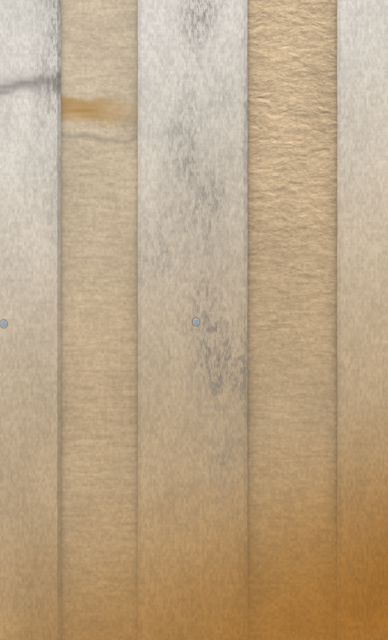
Give the GLSL for this texture, as a Shadertoy shader.

```glsl
const float PITCH = 0.4975;        // spacing of the raised boards
const float MIDDLE = 0.4965;       // centre of the middle board
const float SPREAD = 0.0165;       // uneven spacing of the outer boards
const float HALF_WIDTH = 0.1415;
const float NAIL_RADIUS = 0.0095;
const float NAIL_HEIGHT = 0.497;
const vec3 PALE_WOOD = vec3(0.86, 0.84, 0.805);
const vec3 SAWN_LEFT = vec3(0.80, 0.735, 0.635);
const vec3 SAWN_RIGHT = vec3(0.80, 0.705, 0.575);
const vec3 TAN_WOOD = vec3(0.715, 0.615, 0.48);
const vec3 WARM_LEFT = vec3(0.655, 0.50, 0.305);
const vec3 WARM_RIGHT = vec3(0.635, 0.43, 0.19);
const vec3 GREY_STAIN = vec3(0.46, 0.44, 0.42);
const vec3 KNOT_COLOR = vec3(0.69, 0.54, 0.33);
const vec3 NAIL_COLOR = vec3(0.60, 0.65, 0.69);

float hash(vec2 p) {
    vec3 q = fract(p.xyx * vec3(0.1031, 0.1030, 0.0973));
    q += dot(q, q.yzx + 33.33);
    return fract((q.x + q.y) * q.z);
}

float noise(vec2 p) {
    vec2 i = floor(p), f = fract(p);
    f = f * f * (3.0 - 2.0 * f);
    return mix(mix(hash(i), hash(i + vec2(1, 0)), f.x),
               mix(hash(i + vec2(0, 1)), hash(i + vec2(1, 1)), f.x), f.y);
}

float fbm(vec2 p) {
    float sum = 0.0, amp = 0.53;
    for (int i = 0; i < 4; i++) {
        sum += amp * noise(p);
        p = p * 2.03 + 17.3;
        amp *= 0.5;
    }
    return sum;
}

float bump(float x, float centre, float width) {
    float t = (x - centre) / width;
    return exp(-t * t);
}

// Grey patches that drift down the middle board towards its right edge
float middlePatches(float x, float y) {
    float top = bump(x, 0.025, 0.055) * bump(y, 1.0, 0.09);
    float upper = bump(x, 0.03, 0.12) * bump(y, 0.76, 0.12);
    float centre = bump(x, 0.02, 0.13) * bump(y, 0.56, 0.13);
    float lower = bump(x, 0.075, 0.075) * bump(y, 0.36, 0.14);
    float rightRim = bump(x, HALF_WIDTH, 0.02) * smoothstep(0.15, 0.4, y);
    return min(1.1 * top + 0.65 * upper + 0.75 * centre + 0.95 * lower + 0.4 * rightRim, 1.1);
}

// Raised board: fine grain and soft grey weathering in short streaks
vec3 raisedBoard(vec3 wood, vec2 p, vec2 uv, float id, float local, float fade) {
    vec2 q = p + vec2(id * 7.0 + 20.0, 30.0);
    float grain = fbm(q * vec2(170.0, 95.0));
    float flecks = smoothstep(0.38, 0.72, fbm(q * vec2(135.0, 55.0)));
    float specks = smoothstep(0.4, 0.85, noise(q * vec2(260.0, 130.0)));
    float cloud = smoothstep(0.28, 0.64, fbm(q * vec2(15.0, 7.0)));
    float outer = 0.75 * bump(local, -HALF_WIDTH * id, 0.07) * smoothstep(0.3, 0.95, uv.y);
    float patchy = abs(id) < 0.5 ? middlePatches(local, uv.y) : outer * (id < 0.0 ? 1.0 : 0.35);
    float stain = patchy * (0.14 + 0.4 * flecks + 0.2 * specks) * (0.35 + 0.65 * cloud);
    // Dark smear across the left board
    float smear = bump(uv.y + 0.014 * (noise(q * 14.0) - 0.5), 0.868, 0.014);
    stain += step(id, -0.5) * smear * (0.2 + 0.5 * noise(q * vec2(16.0, 110.0)));
    wood *= 1.0 + 0.17 * (grain - 0.5) + 0.025 * (noise(q * vec2(25.0, 190.0)) - 0.5);
    return mix(wood, GREY_STAIN, clamp(stain, 0.0, 0.75) * (1.0 - 0.65 * fade));
}

// Recessed board: horizontal saw ripples lit from above
float sawRelief(vec2 p) {
    vec2 q = p + 0.012 * vec2(noise(p * 26.0), noise(p * 31.0 + 9.0));
    return fbm(q * vec2(38.0, 80.0));
}

vec3 recessedBoard(vec3 wood, vec2 p, vec2 uv, float side, float fade) {
    vec2 q = p + vec2(side * 11.0, 5.0);
    float relief = sawRelief(q) - sawRelief(q + vec2(0.001, 0.004));
    float rough = mix(0.12, 0.5, side * smoothstep(0.3, 0.9, uv.y));
    float saw = noise(q * vec2(18.0, 150.0)) - 0.5;
    wood *= 1.0 + (rough * relief + 0.07 * saw) * (1.0 - 0.6 * fade);
    wood *= 1.0 + 0.15 * (fbm(q * vec2(140.0, 120.0)) - 0.5);
    // Amber knot band with a dark lower rim
    float y = uv.y - 0.01 * (noise(q * 22.0) - 0.5) + 0.05 * (uv.x - 0.25);
    float band = smoothstep(0.80, 0.822, y) * smoothstep(0.852, 0.838, y);
    float fibre = 0.4 + 0.7 * fbm(q * vec2(14.0, 110.0));
    wood = mix(wood, KNOT_COLOR, (1.0 - side) * band * fibre * smoothstep(0.4, 0.22, uv.x));
    float ring = bump(length((uv - vec2(0.333, 0.803)) * vec2(1.0, 1.3)), 0.014, 0.005);
    float rim = bump(y, 0.786, 0.004) * (0.4 + fibre) + 0.4 * ring;
    return mix(wood, GREY_STAIN, 0.25 * rim * (1.0 - side));
}

void mainImage(out vec4 fragColor, in vec2 fragCoord) {
    vec2 uv = fragCoord / iResolution.xy;
    vec2 p = fragCoord / iResolution.x;
    float px = 1.0 / iResolution.x;

    // Alternating board layout
    float id = floor((uv.x - MIDDLE) / PITCH + 0.5);
    float local = uv.x - (MIDDLE + PITCH * id + SPREAD * id * id);
    float edge = abs(local) - HALF_WIDTH + 0.001 * (noise(vec2(id * 5.0 + 9.0, p.y * 30.0)) - 0.5);
    float side = step(MIDDLE, uv.x);

    // Warm fade, strongest in the lower right
    float height = uv.y - 0.2 * (uv.x - 0.5);
    float tanFade = smoothstep(1.02, 0.16, height);
    float warmFade = smoothstep(0.32, -0.06, height);
    vec3 warm = mix(WARM_LEFT, WARM_RIGHT, uv.x);
    vec3 front = mix(mix(PALE_WOOD, TAN_WOOD, tanFade), warm, warmFade);
    vec3 back = mix(mix(mix(SAWN_LEFT, SAWN_RIGHT, side), TAN_WOOD, tanFade), warm, warmFade);
    float mottling = 0.12 * (fbm(p * vec2(11.0, 5.0) + 40.0) - 0.5);

    front = raisedBoard(front, p, uv, id, local, warmFade);
    back = recessedBoard(back, p, uv, side, warmFade);

    // Contact shadows and worn bevels
    float depth = 1.0 - 0.8 * warmFade;
    float gap = max(edge, 0.0);
    back *= 1.0 - depth * (0.16 * exp(-gap / 0.005) + mix(0.06, 0.12, side) * exp(-gap / 0.02));
    float bevel = smoothstep(-0.012, -0.007, edge);
    front *= 1.0 - depth * bevel * (local > 0.0 ? (id < 0.0 ? 0.16 : 0.05) : 0.04);
    vec3 color = mix(front, back, smoothstep(-px, px, edge)) * (1.0 + mottling);

    // One nail head on the left and middle boards
    vec2 nail = vec2(local - 0.009 * (1.0 - abs(id)) + 0.006 * abs(id),
                     p.y - (NAIL_HEIGHT + 0.003 * id) * iResolution.y / iResolution.x);
    float r = length(nail * vec2(1.0, 0.9));
    float visible = step(id, 0.5);
    color *= 1.0 - 0.22 * visible * bump(r, NAIL_RADIUS, 0.002);
    vec3 metal = NAIL_COLOR * (1.0 + 5.0 * (nail.y - nail.x) + 0.15 * (noise(p * 260.0) - 0.5));
    color = mix(color, metal, visible * smoothstep(px, -px, r - NAIL_RADIUS + 0.001));

    fragColor = vec4(clamp(color, 0.0, 1.0), 1.0);
}
```
